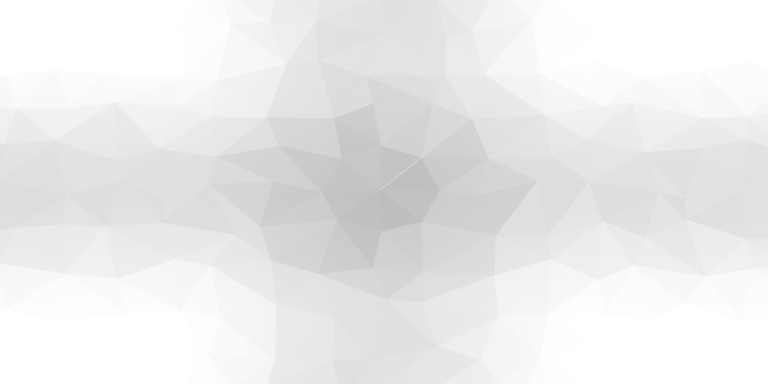
This background is drawn by a Shadertoy shader. Its source:

```glsl
// Low-poly paper backdrop: a jittered grid is split into triangular facets.
// Each facet takes its grey from two soft crossing bands, darkest where they
// meet, and facet borders are blended by their antialiased coverage.

const vec2  CENTRE       = vec2(0.990, 0.505);  // crossing point, in heights
const vec2  CELL         = vec2(0.138, 0.104);  // mean facet size
const vec2  BAND_REACH   = vec2(0.540, 0.350);  // fade distance of each band
const vec2  BAND_DEPTH   = vec2(0.122, 0.126);  // darkness of each band
const float JITTER       = 0.56;                // vertex scatter, in cells
const float HUB_RADIUS   = 1.08;                // rounded ring at the centre
const float FACET_SPREAD = 0.22;                // tone change between facets
const float INNER_SLOPE  = 0.25;                // gradient kept inside a facet
const float SEAM_LIGHT   = 0.07;                // highlight on the hub edge
const float SEAM_WIDTH   = 0.0016;

vec2 hash2(vec2 p) {
    vec3 q = fract(p.xyx * vec3(0.1031, 0.1030, 0.0973));
    q += dot(q, q.yzx + 33.33);
    return fract((q.xx + q.yz) * q.zy);
}

// Grid vertex: regular near the hub, scattered further out
vec2 vertexAt(vec2 id) {
    float r = length(id);
    vec2 scatter = (hash2(id + 47.0) - 0.5) * JITTER;
    vec2 v = id + scatter * smoothstep(0.8, 2.2, r);
    if (r > 0.5 && r < 1.5) v = id / r * HUB_RADIUS + scatter * 0.2;
    return CENTRE + v * CELL;
}

// Darkness of the two crossing bands
float bandShade(vec2 p) {
    vec2 fade = 1.0 - smoothstep(vec2(0.0), BAND_REACH, abs(p - CENTRE));
    return dot(fade, BAND_DEPTH);
}

// Signed distance to the line a-b, positive on its left
float sideDistance(vec2 p, vec2 a, vec2 b) {
    vec2 e = normalize(b - a), d = p - a;
    return e.x * d.y - e.y * d.x;
}

float segmentDistance(vec2 p, vec2 a, vec2 b) {
    vec2 d = p - a, e = b - a;
    return length(d - e * clamp(dot(d, e) / dot(e, e), 0.0, 1.0));
}

// Adds one facet as (weighted tone, weight)
vec2 facet(vec2 p, vec2 a, vec2 b, vec2 c, vec2 seed, float pixel) {
    float inside = min(sideDistance(p, a, b),
                   min(sideDistance(p, b, c), sideDistance(p, c, a)));
    float cover = clamp(0.5 + inside / pixel, 0.0, 1.0);
    float shade = mix(bandShade((a + b + c) / 3.0), bandShade(p), INNER_SLOPE);
    shade *= 1.0 + (hash2(seed).x - 0.5) * FACET_SPREAD;
    return vec2(1.0 - shade, 1.0) * cover;
}

void mainImage(out vec4 fragColor, in vec2 fragCoord) {
    float pixel = 1.0 / iResolution.y;
    vec2 p = fragCoord * pixel;
    vec2 home = floor((p - CENTRE) / CELL);

    // Tiny base weight keeps the average defined everywhere
    vec2 sum = vec2(1.0 - bandShade(p), 1.0) * 0.001;

    // Facets of the nearby cells, each split along its shorter diagonal
    for (int j = -1; j <= 1; j++)
    for (int i = -1; i <= 1; i++) {
        vec2 id = home + vec2(i, j);
        vec2 a = vertexAt(id);
        vec2 b = vertexAt(id + vec2(1, 0));
        vec2 c = vertexAt(id + vec2(1, 1));
        vec2 d = vertexAt(id + vec2(0, 1));
        vec2 seed = id + 91.0;
        if (length((c - a) / CELL) < length((d - b) / CELL)) {
            sum += facet(p, a, b, c, seed, pixel);
            sum += facet(p, a, c, d, seed + 0.5, pixel);
        } else {
            sum += facet(p, a, b, d, seed, pixel);
            sum += facet(p, b, c, d, seed + 0.5, pixel);
        }
    }
    float tone = sum.x / sum.y;

    // Fine light seam running from the hub to its upper right
    float seam = segmentDistance(p, vertexAt(vec2(0)), vertexAt(vec2(1)));
    tone += SEAM_LIGHT * (1.0 - smoothstep(0.0, SEAM_WIDTH + pixel * 0.5, seam));

    fragColor = vec4(vec3(clamp(tone, 0.0, 1.0)), 1.0);
}
```
